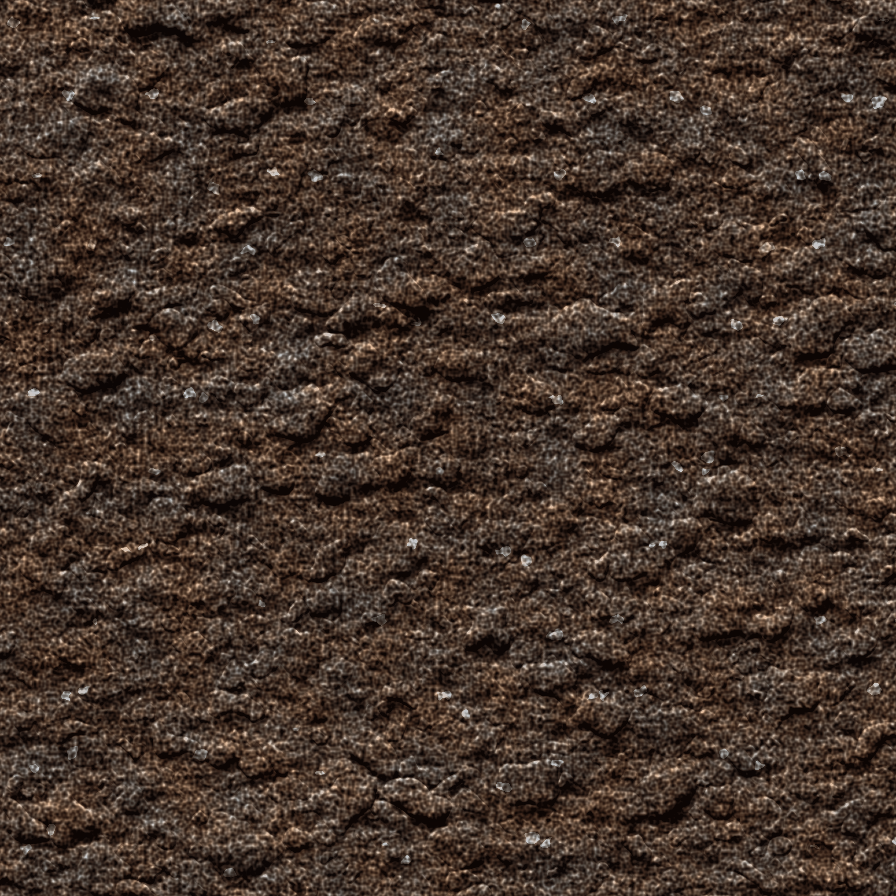
Write a WebGL 1 fragment shader that draws this texture.

```glsl
precision highp float;
uniform vec2 u_resolution;

const vec3 PIT = vec3(0.045, 0.020, 0.014);
const vec3 UMBER = vec3(0.21, 0.15, 0.12);
const vec3 EARTH = vec3(0.31, 0.26, 0.22);
const vec3 CLAY = vec3(0.44, 0.38, 0.34);
const vec3 SAND = vec3(0.59, 0.54, 0.49);
const vec3 GLINT = vec3(0.82, 0.77, 0.73);
const vec3 RUST_TINT = vec3(1.10, 0.97, 0.85);
const vec3 SLATE_TINT = vec3(0.94, 1.01, 1.08);
const vec2 TO_LIGHT = vec2(-0.25, 0.97);

vec2 hash2(vec2 p) {
  vec2 k = vec2(dot(p, vec2(127.1, 311.7)), dot(p, vec2(269.5, 183.3)));
  return fract(sin(k) * 43758.545);
}

vec2 gradientAt(vec2 cell) {
  float angle = 6.2832 * hash2(cell).x;
  return vec2(cos(angle), sin(angle));
}

float gradientNoise(vec2 p) {
  vec2 i = floor(p), f = p - i;
  vec2 u = f * f * f * (f * (f * 6.0 - 15.0) + 10.0);
  vec2 e = vec2(1.0, 0.0);
  float low = mix(dot(gradientAt(i), f), dot(gradientAt(i + e), f - e), u.x);
  float high = mix(dot(gradientAt(i + e.yx), f - e.yx),
                   dot(gradientAt(i + 1.0), f - 1.0), u.x);
  return mix(low, high, u.y);
}

// Height of one layer of scattered, flattened lumps.
float stones(vec2 p, float count, float density, float seed) {
  vec2 q = p * count + seed;
  q += 0.32 * vec2(gradientNoise(q * 2.1), gradientNoise(q * 2.1 + 37.0));
  vec2 home = floor(q);
  float height = 0.0;
  for (int y = -1; y <= 1; y++) {
    for (int x = -1; x <= 1; x++) {
      vec2 cell = home + vec2(float(x), float(y));
      vec2 kind = hash2(cell + 71.3);
      vec2 form = hash2(cell + 19.7);
      vec2 d = q - cell - 0.1 - 0.8 * hash2(cell);
      float turn = (form.x - 0.5) * 1.7;
      float c = cos(turn), s = sin(turn);
      d = vec2(c * d.x + s * d.y, c * d.y - s * d.x);
      float radius = mix(0.3, 0.58, kind.y);
      d /= radius * vec2(1.0, mix(0.45, 0.85, form.y));
      float r2 = dot(d, d);
      float dome = max(1.0 - r2 * r2, 0.0);
      float lift = 0.45 * radius * mix(0.45, 1.0, fract(form.x * 7.0 + form.y));
      height = max(height, dome * lift * step(kind.x, density));
    }
  }
  return height / count;
}

// Crumbly ground: octaves with equal slope, plus thin flaky ridges.
float ground(vec2 p) {
  float height = 0.0;
  float freq = 28.0;
  for (int i = 0; i < 3; i++) {
    height += 0.32 * gradientNoise(p * freq * vec2(0.65, 1.0) + freq) / freq;
    freq *= 2.1;
  }
  vec2 bent = p + vec2(0.0, 0.04 * gradientNoise(p * 7.0));
  return height + 0.32 * gradientNoise(bent * vec2(30.0, 105.0)) / 105.0;
}

float soilHeight(vec2 p) {
  float lumps = stones(p, 14.0, 0.55, 3.0);
  lumps = max(lumps, stones(p, 26.0, 0.6, 43.0));
  lumps = max(lumps, stones(p, 48.0, 0.5, 91.0));
  return lumps + ground(p);
}

float ramp(float from, float to, float x) {
  return clamp((x - from) / (to - from), 0.0, 1.0);
}

vec3 soilColor(float tone) {
  vec3 color = mix(PIT, UMBER, ramp(-1.45, -0.27, tone));
  color = mix(color, EARTH, ramp(-0.27, 0.43, tone));
  color = mix(color, CLAY, ramp(0.43, 1.1, tone));
  color = mix(color, SAND, ramp(1.1, 1.7, tone));
  return mix(color, GLINT, ramp(1.7, 2.4, tone));
}

void main() {
  vec2 p = gl_FragCoord.xy / min(u_resolution.x, u_resolution.y);

  // Relief lit from above, with short shadows under the lumps.
  float reach = 0.0025;
  float height = soilHeight(p);
  float slope = (height - soilHeight(p + TO_LIGHT * reach)) / reach;
  float blocker = soilHeight(p + TO_LIGHT * 0.011);
  float shadow = clamp((blocker - height - 0.001) / 0.009, 0.0, 1.0);

  // Gritty surface and rare pale pebbles.
  float grit = 2.1 * gradientNoise(p * 243.0) + 1.5 * gradientNoise(p * 151.0 + 9.0);
  float pebble = smoothstep(0.0003, 0.0015, stones(p, 60.0, 0.03, 157.0));
  float patches = gradientNoise(p * 5.0 + 5.0);

  float tone = 0.15 + 0.9 * slope / (1.0 + 0.2 * abs(slope));
  tone += grit * (1.0 - 0.45 * shadow) - 1.1 * shadow;
  tone += 0.3 * patches + 1.4 * pebble;

  // Warm earth drifting to cool slate.
  float hue = 0.4 + 0.9 * gradientNoise(p * 17.0) + 0.6 * gradientNoise(p * 130.0 + 4.0);
  vec3 tint = mix(RUST_TINT, SLATE_TINT, clamp(hue + 0.5 * pebble, 0.0, 1.0));
  gl_FragColor = vec4(soilColor(tone) * tint, 1.0);
}
```
